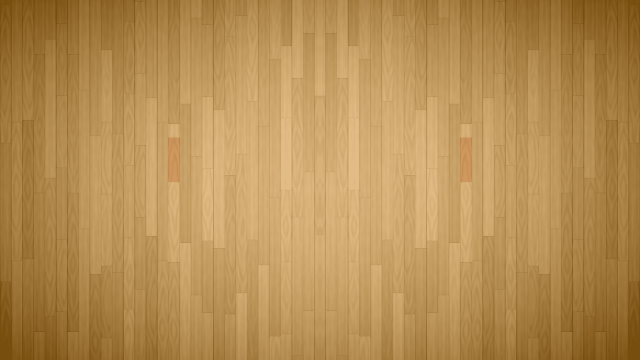
A WebGL 1 fragment shader for this texture:

```glsl
precision highp float;
// Narrow upright maple floor boards, mirrored left and right about the centre board.
// Every board gets its own tone, joint offset and grain; all of it shifts a single
// light-to-dark shade value, which an elliptical vignette deepens to the corners.

#define BOARDS 57.0         // boards across the canvas
#define LONG_BOARD 0.385    // board lengths, in canvas heights
#define SHORT_BOARD 0.20
#define SEAM 0.035          // seam half width, in board widths
#define TONE_SPREAD 0.27    // shade difference between boards
#define GRAIN 0.055         // strength of the straight grain
#define FIGURE 0.12         // strength of the arched grain
#define LIGHT vec3(0.855, 0.705, 0.485)
#define DARK vec3(0.58, 0.42, 0.18)
#define RED_TINT vec3(0.95, 0.85, 0.77)

uniform vec2 u_resolution;

float hash(vec2 p) {
  return fract(sin(dot(p, vec2(12.989, 78.233)) + 1.7) * 4375.85);
}

// Distance to the nearest scattered point
float cellular(vec2 p) {
  vec2 cell = floor(p);
  float nearest = 2.0;
  for (int j = -1; j <= 1; j++) {
    for (int i = -1; i <= 1; i++) {
      vec2 c = cell + vec2(float(i), float(j));
      vec2 point = c + vec2(hash(c), hash(c + 31.7));
      nearest = min(nearest, distance(p, point));
    }
  }
  return nearest;
}

// Coverage of a line of the given half width, softened over one pixel
float line(float dist, float halfWidth, float pixel) {
  return clamp((halfWidth - dist) / pixel + 0.5, 0.0, 1.0);
}

// Long streaks that wander a little along the board
float straightGrain(float x, float y, float seed) {
  float sway = sin(y * 9.0 + seed * 40.0) + 0.5 * sin(y * 23.0 + seed * 17.0);
  return 0.6 * sin(x * 11.0 + seed * 50.0 + sway)
       + 0.4 * sin(x * 19.0 - seed * 30.0 - sway * 1.4);
}

// Nested pointed arches closing to an eye at the middle of the board
float archedGrain(float x, float y, float seed) {
  x += (seed - 0.5) * 0.5 + 0.06 * sin(y * 38.0 + seed * 20.0);
  float rings = length(vec2(x, 0.12)) + 5.0 * length(vec2(y, 0.012));
  rings += 0.06 * sin(y * 61.0 + seed * 9.0);
  float wave = 0.5 + 0.5 * sin(rings * 18.0 + seed * 6.0);
  return wave * wave - 0.35;
}

void main() {
  vec2 uv = gl_FragCoord.xy / u_resolution;
  float pixelX = BOARDS / u_resolution.x;
  float pixelY = 1.0 / u_resolution.y;

  // Board layout: columns counted outward, each with staggered joints
  float across = abs(uv.x - 0.5) * BOARDS;
  float column = floor(across + 0.5);
  float x = across - column;
  float isShort = step(0.78, hash(vec2(column, 5.0)));
  float boardLength = mix(LONG_BOARD, SHORT_BOARD, isShort);
  float along = uv.y / boardLength + hash(vec2(column, 9.0));
  vec2 board = vec2(column, floor(along));
  float y = (fract(along) - 0.5) * boardLength;
  float seed = hash(board + 3.0);

  // Vignette and board tone
  vec2 centred = uv * 2.0 - 1.0;
  float shade = dot(centred * centred, vec2(1.12, 0.88)) / 1.35;
  shade += (hash(board) - 0.55) * TONE_SPREAD;

  // Grain, arched figure on some boards, and short pores
  float figured = smoothstep(0.45, 0.8, hash(board + 17.0));
  shade += GRAIN * straightGrain(x, uv.y, seed) * (1.0 - 0.5 * figured);
  shade += FIGURE * archedGrain(x, y, seed) * figured;
  float pore = cellular(vec2(across * 2.6, uv.y * 32.0) + seed * 20.0);
  shade += 0.08 * (0.45 - pore);

  // Long seams of uneven strength, then faint end joints
  float seamDepth = mix(0.12, 0.5, pow(hash(vec2(floor(across), 23.0)), 2.0));
  shade += seamDepth * line(0.5 - abs(x), SEAM, pixelX);
  shade += 0.14 * line(0.5 * boardLength - abs(y), 0.001, pixelY);

  vec3 color = mix(LIGHT, DARK, clamp(shade, -0.12, 1.4));

  // One short reddish offcut on each side
  float offcut = line(abs(column - 13.0), 0.5, 0.1)
               * line(abs(uv.y - 0.556), 0.062, pixelY);
  color *= mix(vec3(1.0), RED_TINT, offcut);

  gl_FragColor = vec4(color, 1.0);
}
```
